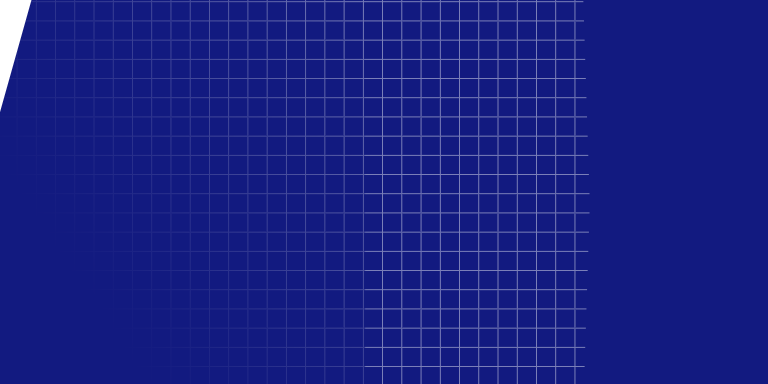
Give the GLSL for this background, as a WebGL 1 fragment shader.

```glsl
precision highp float;
// A deep blue field carrying a fine, pale square grid that fades toward the
// lower left, with a plain band on the right and a white corner wedge.
// Lines are box-filtered distances to a repeated axis; masks are half planes.

uniform vec2 u_resolution;

const vec3 BLUE = vec3(0.07, 0.10, 0.50);
const vec3 LINE = vec3(0.93, 0.94, 0.97);
const vec3 WHITE = vec3(1.0);

const float LINE_WIDTH = 0.0022;
const float LINE_ALPHA = 0.56;
const float PANEL_SPLIT = 0.951;

// Coverage of one pixel by a line of the given width at distance d.
float lineCoverage(float d, float width, float px) {
  return clamp(0.5 * (width + px) - d, 0.0, min(width, px)) / px;
}

// Distance to the nearest of the evenly spaced lines through offset.
float repeatDistance(float x, float offset, float spacing) {
  return abs(fract((x - offset) / spacing + 0.5) - 0.5) * spacing;
}

// Smoothed mask of the positive side of a signed distance.
float inside(float d, float px) {
  return clamp(d / px + 0.5, 0.0, 1.0);
}

// Signed distance to the line through a and b, positive on its left.
float sideOfLine(vec2 p, vec2 a, vec2 b) {
  vec2 along = normalize(b - a);
  return dot(p - a, vec2(-along.y, along.x));
}

// Diagonal fade in the left panel, constant strength in the right one.
float gridStrength(vec2 p, float px) {
  float t = (dot(p, vec2(0.83, 0.56)) - 0.30) / 1.04;
  float fade = pow(clamp(t, 0.0, 1.0), 1.3);
  return mix(fade, 1.0, inside(p.x - PANEL_SPLIT, px));
}

// Right end of the horizontal lines, bulging slightly at mid height.
float gridEnd(float y) {
  return 1.536 - 0.032 * abs(y - 0.47);
}

void main() {
  float px = 1.0 / u_resolution.y;
  vec2 p = gl_FragCoord.xy * px;

  // Grid
  float columns = lineCoverage(repeatDistance(p.x, 0.0945, 0.0501), LINE_WIDTH, px);
  float rows = lineCoverage(repeatDistance(p.y, 0.0455, 0.05), LINE_WIDTH, px);
  float grid = max(columns, rows) * inside(gridEnd(p.y) - p.x, px);
  vec3 color = mix(BLUE, LINE, grid * gridStrength(p, px) * LINE_ALPHA);

  // Corner wedge
  float wedge = sideOfLine(p, vec2(0.0, 0.708), vec2(0.082, 1.0));
  color = mix(color, WHITE, inside(wedge, px));

  gl_FragColor = vec4(color, 1.0);
}
```
